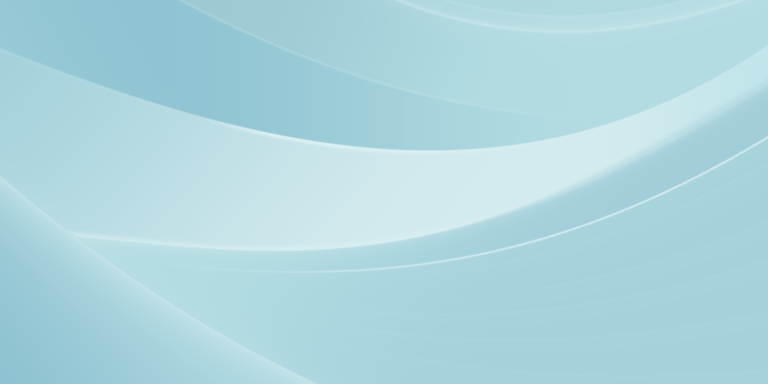
A WebGL 2 fragment shader for this background:

```glsl
#version 300 es
precision highp float;
// Pale teal background of broad flowing ribbons with thin bright edges.

#define DEEP vec3(0.565, 0.77, 0.825)
#define TEAL vec3(0.64, 0.815, 0.858)
#define MIST vec3(0.70, 0.86, 0.885)
#define PALE vec3(0.825, 0.92, 0.932)
#define GLINT vec3(0.87, 0.95, 0.96)
#define EDGE 0.003
#define STREAKS 5

uniform vec2 u_resolution;
out vec4 outColor;

// Quartic through five heights at x = 0, 0.5, 1, 1.5 and 2.
float curve(float x, float first, vec4 rest) {
    float t = 2.0 * x;
    float a = t - 1.0, b = t - 2.0, c = t - 3.0, d = t - 4.0;
    return first * a * b * c * d / 24.0
         - rest.x * t * b * c * d / 6.0
         + rest.y * t * a * c * d / 4.0
         - rest.z * t * a * b * d / 6.0
         + rest.w * t * a * b * c / 24.0;
}

// Approximate signed distance to a curve, positive above it.
float above(vec2 p, float first, vec4 rest) {
    float h = 0.01;
    float y = curve(p.x, first, rest);
    float slope = (curve(p.x + h, first, rest) - y) / h;
    return (p.y - y) / sqrt(1.0 + slope * slope);
}

float cover(float d) {
    return smoothstep(-EDGE, EDGE, d);
}

float line(float d, float width) {
    return exp(-d * d / (width * width));
}

// Light that starts at an edge and fades away on its positive side.
float glow(float d, float reach) {
    return cover(d) * exp(-max(d, 0.0) / reach);
}

float hash(float n) {
    return fract(sin(n * 91.7) * 437.5);
}

vec3 upperFolds(vec2 p) {
    float fold = above(p, 1.286, vec4(0.984, 0.781, 0.693, 0.714));
    float arc = above(p, 1.911, vec4(1.339, 1.010, 0.915, 1.021));
    float fade = 1.0 - smoothstep(1.1, 1.6, p.x);

    float lift = smoothstep(0.4, 1.6, p.x) + 0.35 * smoothstep(0.4, -0.3, p.x - 0.6 * (0.9 - p.y));
    vec3 shade = mix(DEEP, MIST, lift);
    vec3 light = mix(TEAL - 0.025, MIST, smoothstep(0.5, 1.45, p.x + 0.5 * (0.85 - p.y)));
    vec3 color = mix(shade, light, cover(fold) * mix(0.5, 1.0, fade));
    color = mix(color, PALE, 0.25 * fade * line(fold, 0.0035));

    // Nested arcs at the top
    color = mix(color, PALE, 0.12 * glow(-arc, 0.03));
    color = mix(color, PALE, 0.4 * glow(arc, 0.025));
    color = mix(color, GLINT, 0.2 * line(arc - 0.003, 0.005));
    color = mix(color, MIST - 0.02, 0.6 * cover(arc - 0.043));
    return mix(color, PALE, 0.2 * line(arc - 0.043, 0.004));
}

vec3 ribbon(vec2 p) {
    float t = smoothstep(-0.3, 1.5, p.x + 0.9 * (0.75 - p.y));
    vec3 color = mix(TEAL, PALE, t);
    return mix(color, MIST + 0.03, 0.7 * smoothstep(1.55, 2.0, p.x));
}

vec3 lowerFolds(vec2 p, float bottom) {
    float thread = above(p, 0.362, vec4(0.305, 0.301, 0.406, 0.643));
    vec3 color = mix(MIST, TEAL + 0.005, smoothstep(0.4, 1.4, p.x + 0.5 * (0.3 - p.y)));
    color = mix(color, TEAL - 0.02, 0.5 * cover(thread) * smoothstep(0.9, 1.8, p.x));
    color = mix(color, PALE, 0.4 * glow(-bottom, 0.018));
    color = mix(color, MIST, 0.3 * glow(-thread, 0.05));
    color = mix(color, GLINT, 0.75 * smoothstep(0.3, 1.4, p.x) * line(thread, 0.003));

    // Faint streaks fanning out below the thread
    for (int i = 0; i < STREAKS; i++) {
        float n = float(i);
        float spread = (0.02 + 0.045 * n + 0.02 * hash(n + 1.0)) * pow(p.x, 1.25);
        float start = 0.5 + 0.5 * hash(n + 7.0);
        float strength = 0.13 * smoothstep(start, start + 0.6, p.x);
        color = mix(color, MIST, strength * glow(-thread - spread, 0.025));
        color = mix(color, PALE, 0.5 * strength * line(thread + spread, 0.003));
    }
    return color;
}

void main() {
    vec2 p = gl_FragCoord.xy / u_resolution.y;
    float top = above(p, 0.875, vec4(0.703, 0.612, 0.654, 0.883));
    float bottom = above(p, 0.396, vec4(0.355, 0.367, 0.516, 0.786));
    float wave = above(p, 0.544, vec4(0.177, -0.073, -0.224, -0.302));

    // Central ribbon and its bright rims
    vec3 color = mix(upperFolds(p), ribbon(p), cover(-top));
    float topRim = smoothstep(0.5, 0.72, p.x) * (1.0 - smoothstep(0.8, 1.65, p.x));
    color = mix(color, GLINT, (0.06 + 0.8 * topRim) * cover(-top) * line(top + 0.003, 0.007));
    float blur = mix(EDGE, 0.022, smoothstep(1.1, 1.8, p.x));
    color = mix(color, lowerFolds(p, bottom), smoothstep(-blur, blur, -bottom));
    float bottomRim = 1.0 - 0.85 * smoothstep(0.9, 1.6, p.x);
    color = mix(color, GLINT, 0.5 * bottomRim * cover(bottom) * line(bottom - 0.004, 0.009));

    // Lower left wave
    vec3 water = mix(DEEP - 0.01, TEAL + 0.01, smoothstep(-0.1, 0.7, p.x + 0.6 * p.y));
    water = mix(water, PALE, 0.65 * glow(-wave, 0.07));
    color = mix(color, PALE, 0.1 * glow(wave, 0.04));
    color = mix(color, water, cover(-wave));
    color = mix(color, GLINT, 0.12 * line(wave + 0.003, 0.005));

    outColor = vec4(color, 1.0);
}
```
